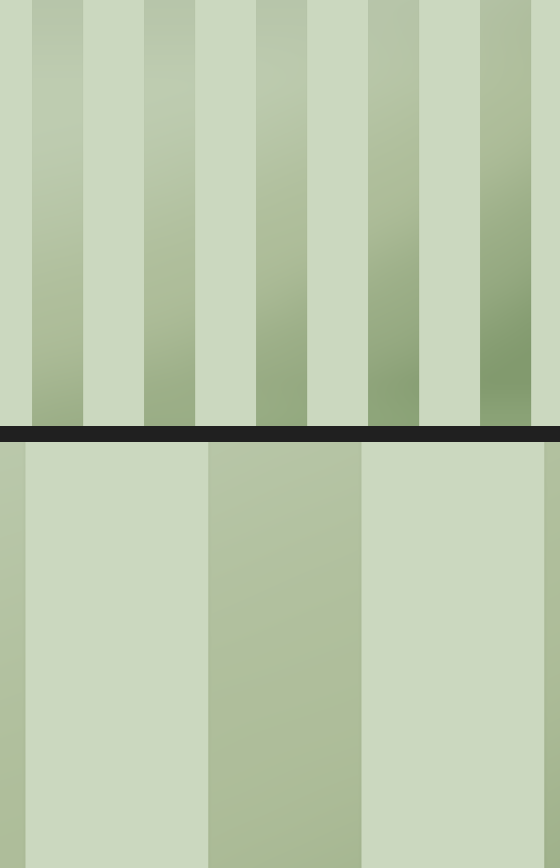
Top, the full canvas; bottom, a detail of the centre.
Write a Shadertoy shader that draws this pattern.

```glsl
// Five vertical sage stripes on pale green, shaded by one broad diagonal gradient.

const float STRIPE_COUNT = 5.0;
const float STRIPE_START = 0.2865;  // left edge, as a share of one repeat
const float STRIPE_WIDTH = 0.456;   // width, as a share of one repeat

const vec3 GROUND     = vec3(0.798, 0.848, 0.748);
const vec3 PALE_SAGE  = vec3(0.745, 0.800, 0.692);
const vec3 SOFT_SAGE  = vec3(0.680, 0.740, 0.600);
const vec3 MID_SAGE   = vec3(0.600, 0.675, 0.520);
const vec3 DEEP_SAGE  = vec3(0.508, 0.602, 0.430);

// Signed distance to a band centred on zero
float bandDistance(float x, float halfWidth) {
    return abs(x) - halfWidth;
}

// Antialiased coverage of a shape from its signed distance
float coverage(float distanceToEdge, float pixelSize) {
    return clamp(0.5 - distanceToEdge / pixelSize, 0.0, 1.0);
}

// Layered sines: slow, faint mottling in -1..1
float mottling(vec2 p) {
    float sum = 0.0;
    float amplitude = 0.5;
    for (int i = 0; i < 3; i++) {
        sum += amplitude * sin(p.x + 1.7 * sin(p.y)) * cos(p.y - 0.6 * p.x);
        p = mat2(1.6, 1.2, -1.2, 1.6) * p + 2.3;
        amplitude *= 0.5;
    }
    return sum;
}

// Height, measured down from the top, where the shade begins to deepen
float shadeFront(float x) {
    return 0.78 - 0.30 * x - 0.28 * x * x;
}

// Sage tone by depth beyond the shade front
vec3 sageRamp(float depth) {
    vec3 tone = mix(PALE_SAGE, SOFT_SAGE, smoothstep(-0.50, 0.07, depth));
    tone = mix(tone, MID_SAGE, smoothstep(0.0, 0.33, depth));
    return mix(tone, DEEP_SAGE, smoothstep(0.27, 0.62, depth));
}

vec3 stripeColor(vec2 uv) {
    float down = 1.0 - uv.y;
    float depth = down - shadeFront(uv.x) + 0.012 * mottling(uv * vec2(9.0, 7.0));
    vec3 tone = sageRamp(depth);

    // Slight dimming at the top and a lift at the foot
    tone -= 0.026 * (1.0 - smoothstep(0.0, 0.22, down));
    tone += 0.036 * smoothstep(0.88, 1.0, down) * smoothstep(0.1, 0.7, uv.x);
    return tone;
}

void mainImage(out vec4 fragColor, in vec2 fragCoord) {
    vec2 uv = fragCoord / iResolution.xy;
    float pixelSize = STRIPE_COUNT / iResolution.x;

    // One stripe per repeat across, unbroken from top to bottom
    float repeatX = fract(uv.x * STRIPE_COUNT);
    float halfWidth = 0.5 * STRIPE_WIDTH;
    float edge = bandDistance(repeatX - STRIPE_START - halfWidth, halfWidth);

    // Faint darker seam just inside each stripe edge
    float seam = 1.0 - smoothstep(0.0, 0.012, abs(edge));
    vec3 sage = stripeColor(uv) - 0.014 * seam;

    vec3 color = mix(GROUND, sage, coverage(edge, pixelSize));
    fragColor = vec4(color, 1.0);
}
```
